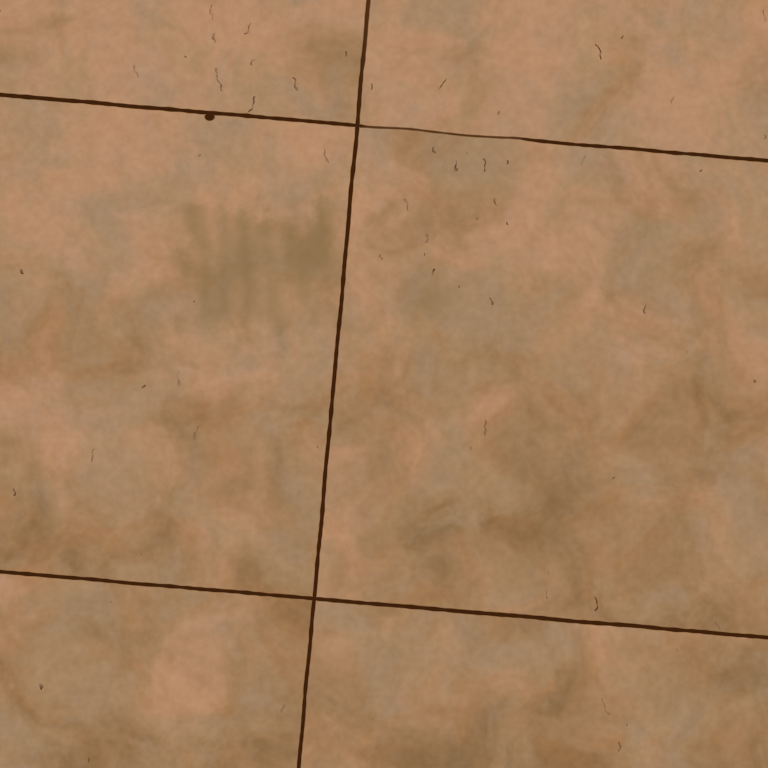
Give the GLSL for this texture, as a WebGL 2 fragment shader.

```glsl
#version 300 es
precision highp float;
// Mottled tan floor tiles seen slightly askew, split by thin dark joints.
// A sheared square lattice gives the joints; gradient noise, shifted for each
// tile, gives the clouding; hashed cells scatter short scuffs over the surface.

#define TILE_SIZE 0.621
#define CROSSING vec2(0.409, 0.2205)
#define SHEAR vec2(0.091, 0.0859)
#define JOINT_HALF 0.0023
#define JOINT_SOFT 0.0010
#define CLOUD_SCALE 6.0
#define CLOUD_CONTRAST 1.15
#define GRAIN 0.022
#define SCUFF_CELL 0.036
#define SMUDGE_STRENGTH 0.65

uniform vec2 u_resolution;
out vec4 outColor;

const vec3 PINK_TAN = vec3(0.710, 0.545, 0.415);
const vec3 OCHRE = vec3(0.625, 0.478, 0.335);
const vec3 BROWN = vec3(0.560, 0.425, 0.285);
const vec3 GREY_TAN = vec3(0.640, 0.520, 0.395);
const vec3 OLIVE = vec3(0.520, 0.425, 0.285);
const vec3 JOINT_EDGE = vec3(0.420, 0.290, 0.170);
const vec3 JOINT_DARK = vec3(0.235, 0.125, 0.045);
const vec3 SCUFF_DARK = vec3(0.320, 0.220, 0.150);

vec2 hash2(vec2 p) {
  vec3 q = fract(p.xyx * vec3(0.1031, 0.1030, 0.0973));
  q += dot(q, q.yzx + 33.33);
  return fract((q.xx + q.yz) * q.zy);
}

float gradientDot(vec2 cell, vec2 offset) {
  float angle = 6.2832 * hash2(cell + 200.0).x;
  return dot(vec2(cos(angle), sin(angle)), offset);
}

float gradientNoise(vec2 p) {
  vec2 i = floor(p), f = fract(p);
  vec2 w = f * f * f * (f * (f * 6.0 - 15.0) + 10.0);
  vec2 e = vec2(1.0, 0.0);
  float low = mix(gradientDot(i, f), gradientDot(i + e, f - e), w.x);
  float high = mix(gradientDot(i + e.yx, f - e.yx), gradientDot(i + 1.0, f - 1.0), w.x);
  return mix(low, high, w.y);
}

float fbm(vec2 p) {
  float sum = 0.0, amplitude = 0.55;
  for (int octave = 0; octave < 5; octave++) {
    sum += amplitude * gradientNoise(p);
    p = mat2(1.6, 1.2, -1.2, 1.6) * p + 17.3;
    amplitude *= 0.6;
  }
  return sum;
}

float blob(vec2 p, vec2 center, vec2 radius) {
  vec2 q = (p - center) / radius;
  return exp(-dot(q, q));
}

// Clouded glaze: warm at the top, browner below, shifted from tile to tile
vec3 glaze(vec2 p, vec2 tile) {
  vec2 q = p * CLOUD_SCALE + 11.0 * hash2(tile + 40.0);
  q += 0.35 * vec2(gradientNoise(q * 1.7), gradientNoise(q * 1.7 + 9.0));
  float tone = 0.52 + 0.45 * (p.y - 0.5) + CLOUD_CONTRAST * fbm(q);
  tone += 0.28 * blob(p, vec2(0.1, 0.74), vec2(0.2)) - 0.22 * blob(p, vec2(0.7, 0.36), vec2(0.24, 0.12));
  vec3 color = mix(BROWN, OCHRE, smoothstep(-0.05, 0.38, tone));
  color = mix(color, PINK_TAN, smoothstep(0.3, 0.85, tone));
  color = mix(color, GREY_TAN, 0.8 * smoothstep(-0.12, 0.3, fbm(q * 1.4 + 31.0)));
  color += vec3(0.05, 0.01, -0.02) * fbm(q * 2.0 + 57.0);
  return color + GRAIN * (gradientNoise(p * 48.0) + gradientNoise(p * 105.0) + 0.5 * gradientNoise(p * 210.0));
}

// Worn olive patch with upright streaks, and a smaller one beside it
float smudge(vec2 p) {
  vec2 box = abs(p - vec2(0.34, 0.65)) - vec2(0.105, 0.085);
  float edge = max(box.x, box.y) + 0.06 * fbm(p * 16.0);
  float streaks = 0.6 + 0.9 * gradientNoise(p * vec2(42.0, 11.0));
  return (1.0 - smoothstep(-0.025, 0.014, edge)) * streaks + 0.6 * blob(p, vec2(0.56, 0.61), vec2(0.025));
}

// Short bent strokes, densest in the upper middle
float scuffs(vec2 p, float px) {
  float mask = 0.0;
  vec2 home = floor(p / SCUFF_CELL);
  for (int k = 0; k < 9; k++) {
    vec2 cell = home + vec2(k % 3, k / 3) - 1.0;
    vec2 place = hash2(cell + 70.0), kind = hash2(cell + 130.0);
    vec2 center = (cell + place) * SCUFF_CELL;
    float chance = 0.05 + 0.5 * blob(center, vec2(0.57, 0.74), vec2(0.08)) + 0.4 * blob(center, vec2(0.32, 0.94), vec2(0.1, 0.06));
    vec2 d = p - center;
    d.x += (place.x - 0.5) * d.y + 40.0 * (place.y - 0.5) * d.y * d.y + 0.004 * gradientNoise(p * 130.0);
    float reach = 0.012 * kind.y * kind.y;
    d.y -= clamp(d.y, -reach, reach);
    float ink = 1.0 - smoothstep(0.0002, 0.0010 + px, length(d));
    float broken = 0.65 + 0.9 * gradientNoise(p * 150.0 + 5.0);
    mask = max(mask, ink * step(kind.x, chance) * broken * (0.3 + 0.6 * place.y));
  }
  return clamp(mask, 0.0, 1.0);
}

void main() {
  vec2 p = gl_FragCoord.xy / u_resolution;
  float px = 1.0 / min(u_resolution.x, u_resolution.y);

  // Lattice coordinates; whole numbers fall on the joints
  vec2 rel = p - CROSSING;
  vec2 lattice = (rel + SHEAR * vec2(-rel.y, rel.x)) / TILE_SIZE;
  vec2 nearest = round(lattice);

  vec3 color = glaze(p, floor(lattice));
  color = mix(color, OLIVE, SMUDGE_STRENGTH * clamp(smudge(p), 0.0, 1.0));
  color = mix(color, SCUFF_DARK, scuffs(p, px));

  // Joints waver slightly; one stretch of the upper joint is chipped and thin
  float chipped = smoothstep(0.46, 0.49, p.x) * (1.0 - smoothstep(0.66, 0.7, p.x)) * step(0.5, nearest.y);
  vec2 waver = vec2(gradientNoise(vec2(p.y * 14.0, 3.0)), gradientNoise(vec2(p.x * 14.0, 8.0)));
  vec2 ragged = vec2(gradientNoise(vec2(p.y * 70.0, 4.0)), gradientNoise(vec2(p.x * 70.0, 6.0)));
  vec2 gap = (lattice - nearest) * TILE_SIZE + waver * vec2(0.0014, 0.0014 + 0.006 * chipped);
  vec2 halfWidth = JOINT_HALF * (1.0 + 0.4 * waver.yx + 0.45 * ragged) * vec2(1.0, 1.0 - 0.45 * chipped);
  vec2 inside = halfWidth - abs(gap);
  float depth = max(inside.x, inside.y);
  depth = max(depth, 0.005 - length((p - vec2(0.273, 0.848)) * vec2(0.8, 1.0)));
  color = mix(color, JOINT_EDGE, 0.7 * smoothstep(-JOINT_SOFT - 0.5 * px, 0.0004, depth));
  color = mix(color, JOINT_DARK, smoothstep(-0.5 * px, JOINT_SOFT, depth) * (1.0 - 0.35 * chipped));

  outColor = vec4(clamp(color, 0.0, 1.0), 1.0);
}
```
